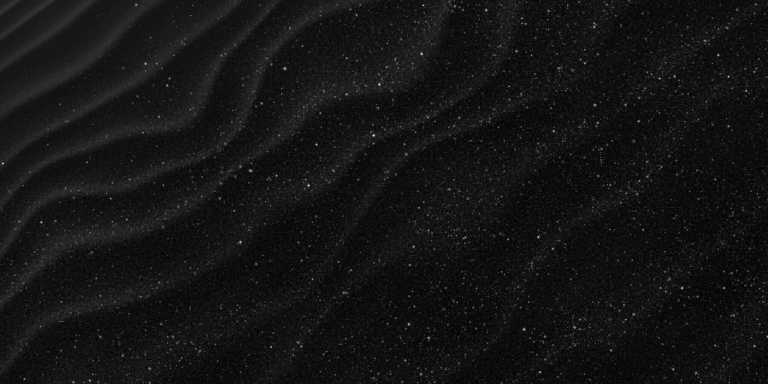
A WebGL 2 fragment shader for this texture:

```glsl
#version 300 es
precision highp float;
// Black sand with wind ripples that widen from the far upper left corner.
// Gradient noise bends a logarithmic ripple phase; fine noise gives the grain,
// and layers of scattered soft dots add glinting crystals on the nearer sand.

uniform vec2 u_resolution;
out vec4 fragColor;

float hash(vec2 p) {
    vec3 q = fract(p.xyx * vec3(0.1031, 0.1030, 0.0973));
    q += dot(q, q.yzx + 33.33);
    return fract((q.x + q.y) * q.z);
}

vec2 gradient(vec2 cell) {
    float angle = 6.28318 * hash(cell);
    return vec2(cos(angle), sin(angle));
}

float gradientNoise(vec2 p) {
    vec2 i = floor(p), f = p - i;
    vec2 u = f * f * f * (f * (f * 6.0 - 15.0) + 10.0);
    vec2 e = vec2(1.0, 0.0);
    float a = dot(gradient(i), f);
    float b = dot(gradient(i + e.xy), f - e.xy);
    float c = dot(gradient(i + e.yx), f - e.yx);
    float d = dot(gradient(i + e.xx), f - e.xx);
    return mix(mix(a, b, u.x), mix(c, d, u.x), u.y);
}

// Ripple count from the far corner; spacing grows linearly with depth.
float ripplePhase(vec2 p, float depth, float along) {
    float bend = 0.13 * gradientNoise(p * 1.9 + 4.3)
               + 0.06 * gradientNoise(p * 4.1 + 17.0);
    float warped = max(depth + bend * smoothstep(0.0, 0.7, depth), -0.15);
    float fork = 0.75 * gradientNoise(vec2(along * 2.2, warped * 4.0) + 31.0);
    return log(0.058 + 0.115 * warped) / 0.115 + fork;
}

// Narrow crest with a broad windward slope and a short lee side.
float ridge(float phase) {
    float t = fract(phase);
    float slope = smoothstep(0.1, 0.78, t);
    float crest = smoothstep(0.52, 0.8, t);
    return (0.45 * slope + 0.55 * crest) * (1.0 - smoothstep(0.78, 1.0, t));
}

// One soft dot per chosen cell, kept inside the cell; radius in cell units.
float sparkles(vec2 p, float cells, float chance, float radius, float seed) {
    vec2 q = p * cells, id = floor(q);
    float pick = hash(id + seed);
    vec2 jitter = vec2(hash(id + seed + 41.7), hash(id + seed + 83.1));
    vec2 offset = q - id - mix(vec2(0.25), vec2(0.75), jitter);
    float size = radius * mix(0.75, 1.2, hash(id + seed + 12.9));
    float dotShape = exp(-dot(offset, offset) / (size * size));
    float glint = hash(id + seed + 67.3);
    return dotShape * step(pick, chance) * mix(0.2, 1.0, glint * glint);
}

void main() {
    vec2 p = gl_FragCoord.xy / u_resolution.y;
    vec2 fromCorner = p - vec2(0.0, 1.0);
    float depth = dot(fromCorner, vec2(0.6, -0.8));
    float along = dot(fromCorner, vec2(0.8, 0.6));

    // Ripples fade into broad, faint swells on the near sand.
    float crest = ridge(ripplePhase(p, depth, along));
    float patches = clamp(0.5 + 0.9 * gradientNoise(p * 2.3 + 53.0), 0.0, 1.0);
    float nearness = smoothstep(0.45, 1.25, depth);
    float strength = mix(0.088, 0.042 * patches, nearness);
    float haze = exp(-2.0 * max(depth, 0.0));
    float shade = mix(0.040, 0.108, haze);
    shade += crest * strength * mix(0.75, 1.1, patches);
    shade += 0.018 * nearness * gradientNoise(p * 2.0 + 11.0);

    // Small slanting wrinkles between the ripples.
    float wrinkle = gradientNoise(vec2(along * 5.0, depth * 19.0) + 9.0);
    shade += 0.014 * wrinkle;

    // Fine grain, soft in the distance and crisp nearby.
    float focus = smoothstep(0.08, 0.85, depth);
    float grain = gradientNoise(p * 181.0) + 0.8 * gradientNoise(p * 117.0 + 7.0);
    shade += grain * mix(0.012, 0.026 + 0.35 * shade, focus);

    // Glinting crystals: dense dim dust, then fewer and brighter ones.
    float clumps = clamp(0.5 + 1.1 * gradientNoise(p * 4.5 + 71.0), 0.0, 1.0);
    float density = focus * (0.25 + 0.75 * crest + 0.55 * clumps);
    density *= mix(0.75, 1.3, smoothstep(0.5, 1.6, p.x));
    float glitter = 0.0;
    for (int i = 0; i < 4; i++) {
        float layer = float(i);
        float cells = 223.0 * pow(0.62, layer);
        float chance = density * 0.24 * pow(0.42, layer);
        float radius = 0.42 * pow(0.74, layer);
        float power = 0.15 + 0.22 * layer;
        glitter += power * sparkles(p, cells, chance, radius, 19.0 * layer + 5.0);
    }
    shade = max(shade, 0.012) + glitter;

    fragColor = vec4(vec3(min(shade, 0.95)), 1.0);
}
```
